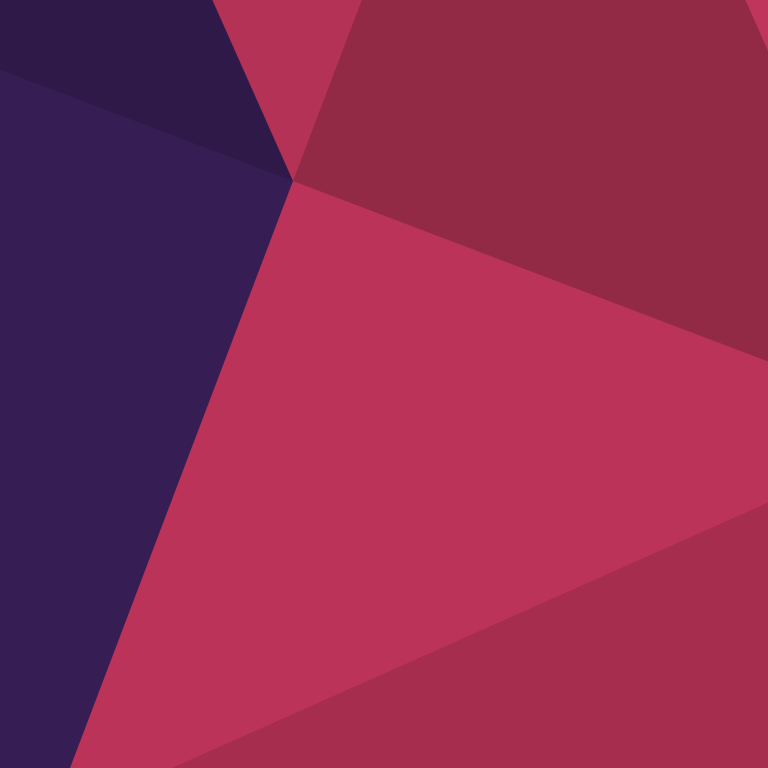
This background is drawn by a three.js fragment shader. Its source:

```glsl
#define HUB vec2(0.3815, 0.7643)
#define STEEP_TILT 20.8
#define WIDE_TILT 24.0
#define SPAN 0.634
#define SOFTNESS 0.0009
#define PINK vec3(0.733, 0.200, 0.349)
#define ROSE vec3(0.655, 0.176, 0.310)
#define MAROON vec3(0.573, 0.161, 0.271)
#define WEDGE_PINK vec3(0.710, 0.196, 0.343)
#define CORNER_PINK vec3(0.750, 0.206, 0.357)
#define PURPLE vec3(0.212, 0.114, 0.325)
#define DEEP_PURPLE vec3(0.180, 0.098, 0.282)

varying vec2 vUv;

// Coordinates along axes turned counterclockwise by an angle in degrees
vec2 turnedFrame(vec2 p, float degreesTurned) {
  float angle = radians(degreesTurned);
  vec2 axis = vec2(cos(angle), sin(angle));
  return vec2(dot(p, axis), dot(p, vec2(-axis.y, axis.x)));
}

// Smooth coverage of the positive side of a line
float side(float signedDistance) {
  return smoothstep(-SOFTNESS, SOFTNESS, signedDistance);
}

void main() {
  vec2 fromHub = vUv - HUB;
  vec2 steep = turnedFrame(fromHub, -STEEP_TILT);
  vec2 wide = turnedFrame(fromHub, WIDE_TILT);
  float above = side(steep.y);

  // Folds left of the long diagonal
  vec3 upperLeft = mix(DEEP_PURPLE, WEDGE_PINK, side(wide.x));
  vec3 leftFolds = mix(PURPLE, upperLeft, above);

  // Folds right of the long diagonal
  vec3 upperRight = mix(MAROON, CORNER_PINK, side(wide.x - SPAN));
  vec3 lowerRight = mix(ROSE, PINK, side(wide.y + SPAN));
  vec3 rightFolds = mix(lowerRight, upperRight, above);

  gl_FragColor = vec4(mix(leftFolds, rightFolds, side(steep.x)), 1.0);
}
```
